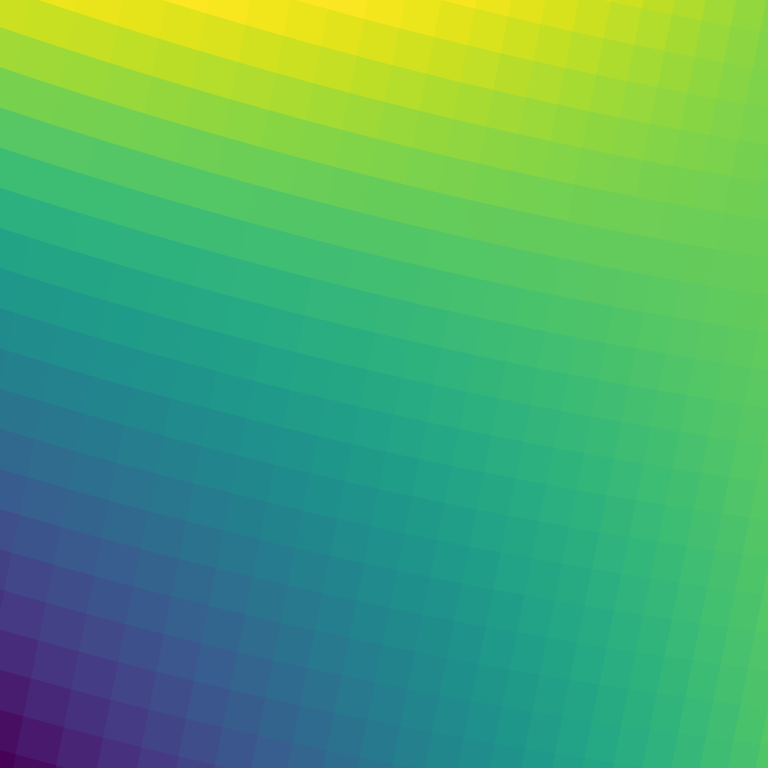
This background is drawn by a WebGL 1 fragment shader. Its source:

```glsl
precision highp float;

uniform vec2 u_resolution;

const float ROW_HEIGHT = 0.0523;
const float ROW_OFFSET = 0.0352;
const float PIVOT_DEPTH = 0.3;
const float COLUMN_TILT = 0.2;
const vec2 COLUMN_DENSITY = vec2(16.5, 5.2);

// Downward bend of the rows from left to right
float rowDrop(float x) {
  return x * (0.322 - 0.088 * x);
}

// Rows draw slightly closer together towards the right
float rowScale(float x) {
  return 1.0 - 0.067 * x;
}

// Canvas position to continuous column and row numbers
vec2 toGrid(vec2 p) {
  float depth = 1.0 - p.y;
  float u = p.x + COLUMN_TILT * (depth - 0.5);
  float v = PIVOT_DEPTH + (depth - PIVOT_DEPTH - rowDrop(p.x)) / rowScale(p.x);
  float column = u * (COLUMN_DENSITY.x + COLUMN_DENSITY.y * u);
  return vec2(column, (v - ROW_OFFSET) / ROW_HEIGHT);
}

// Inverse of toGrid, by fixed-point iteration
vec2 fromGrid(vec2 g) {
  float a = COLUMN_DENSITY.y;
  float b = COLUMN_DENSITY.x;
  float u = (sqrt(max(b * b + 4.0 * a * g.x, 0.0)) - b) / (2.0 * a);
  float v = g.y * ROW_HEIGHT + ROW_OFFSET;
  float x = u;
  float depth = v;
  for (int i = 0; i < 5; i++) {
    depth = PIVOT_DEPTH + rowDrop(x) + (v - PIVOT_DEPTH) * rowScale(x);
    x = u - COLUMN_TILT * (depth - 0.5);
  }
  return vec2(x, 1.0 - depth);
}

// Smooth scalar field, biquadratic in the canvas position
float field(vec2 p) {
  float base = p.x * (0.86 - 0.13 * p.x);
  float linear = 0.70 + p.x * (-1.07 + 0.37 * p.x);
  float square = 0.23 + p.x * (0.55 - 0.68 * p.x);
  return base + p.y * (linear + p.y * square);
}

// Purple, blue, teal, green and yellow ramp
vec3 ramp(float t) {
  vec3 c = vec3(-5.4355, 4.6459, 26.3124);
  c = c * t + vec3(4.7764, -13.7451, -65.3530);
  c = c * t + vec3(6.2283, 14.1799, 56.6906);
  c = c * t + vec3(-4.6342, -5.7991, -19.3324);
  c = c * t + vec3(-0.3309, 0.2148, 0.0951);
  c = c * t + vec3(0.1051, 1.4046, 1.3846);
  return c * t + vec3(0.2777, 0.0054, 0.3341);
}

// Flat colour of the cell that holds a position
vec3 cellColor(vec2 p) {
  vec2 center = fromGrid(floor(toGrid(p)) + 0.5);
  return ramp(clamp(field(center), 0.0, 1.0));
}

void main() {
  // Average a 3 by 3 set of samples to smooth the cell edges
  vec3 color = vec3(0.0);
  for (int j = -1; j <= 1; j++) {
    for (int i = -1; i <= 1; i++) {
      vec2 offset = vec2(float(i), float(j)) / 3.0;
      color += cellColor((gl_FragCoord.xy + offset) / u_resolution);
    }
  }
  gl_FragColor = vec4(color / 9.0, 1.0);
}
```
